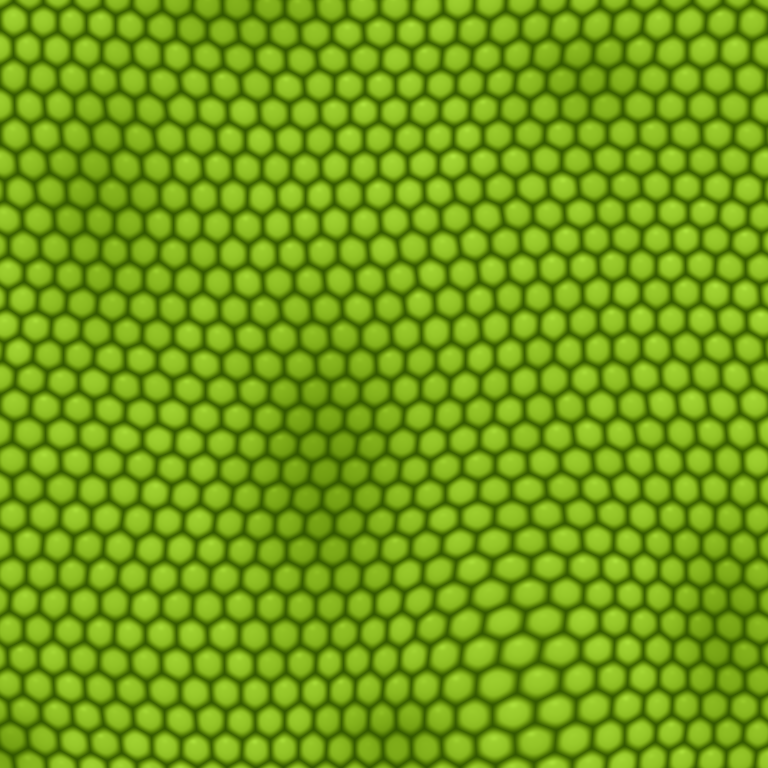
Reproduce this texture procedurally as a WebGL 1 fragment shader.

```glsl
precision highp float;
// Soft green skin of packed, rounded hexagonal beads, about 25 across and 28 rows.
// A bent lattice of jittered cell centres gives smooth cellular borders;
// each bead is a lit dome, and broad folds darken parts of the sheet.
uniform vec2 u_resolution;

#define COLUMNS 25.0
#define ROWS 28.0
#define JITTER 0.09
#define ROUNDNESS 14.0
#define SEAM_WIDTH 0.21
#define BEAD_TONE 0.78
#define FOLD_DEPTH 0.36
#define SWELL 0.28
#define SEAM_COLOR vec3(0.17, 0.31, 0.0)
#define LIT_COLOR vec3(0.65, 0.85, 0.21)

vec2 hash2(vec2 cell) {
  return fract(sin(vec2(dot(cell, vec2(127.1, 311.7)),
                        dot(cell, vec2(269.5, 183.3)))) * 4375.85);
}

// Soft elliptical patch, 1 at its centre
float patchAt(vec2 p, vec2 centre, vec2 radius) {
  vec2 d = (p - centre) / radius;
  return exp(-dot(d, d));
}

// Bends the rows and stretches the beads in the lower right swelling
vec2 bendSheet(vec2 p) {
  vec2 swellCentre = vec2(0.68, 0.13);
  float swell = SWELL * patchAt(p, swellCentre, vec2(0.17, 0.20));
  vec2 bent = p;
  bent.x += 0.008 * sin(7.0 * p.y + 3.0 * p.x) + 0.003 * sin(17.0 * p.y - 9.0 * p.x);
  bent.y += 0.008 * sin(6.3 * p.x - 0.8) + 0.004 * sin(11.0 * p.y + 5.0 * p.x);
  return bent - (p - swellCentre) * vec2(swell, 0.4 * swell);
}

// Cell index for a lattice point and a neighbour step; odd rows shift by half
vec2 cellAt(vec2 q, vec2 stepBy) {
  float row = floor(q.y + 0.5) + stepBy.y;
  float shift = 0.5 * mod(row, 2.0);
  return vec2(floor(q.x - shift + 0.5) + stepBy.x, row);
}

// Vector from q to the centre of a cell, in bead widths
vec2 toCentre(vec2 q, vec2 cell) {
  vec2 centre = cell + vec2(0.5 * mod(cell.y, 2.0), 0.0);
  centre += JITTER * (hash2(cell) - 0.5);
  return (centre - q) * vec2(1.0, 0.87);
}

// Shadowed hollows between the broad folds
float foldShade(vec2 p) {
  float shade = patchAt(p, vec2(0.42, 0.38), vec2(0.10, 0.18));
  shade += 0.55 * patchAt(p, vec2(0.13, 0.73), vec2(0.08, 0.17));
  shade += 0.60 * patchAt(p, vec2(0.30, 1.00), vec2(0.13, 0.07));
  shade += 0.50 * patchAt(p, vec2(0.75, 0.90), vec2(0.09, 0.06));
  shade += 0.80 * patchAt(p, vec2(0.94, 0.18), vec2(0.07, 0.13));
  shade += 0.70 * patchAt(p, vec2(0.51, 0.04), vec2(0.07, 0.05));
  shade += 0.80 * patchAt(p, vec2(0.00, 0.03), vec2(0.06, 0.05));
  return shade + 0.08 * sin(9.0 * p.x + 4.0 * p.y) * sin(8.0 * p.y - 3.0 * p.x);
}

void main() {
  vec2 p = gl_FragCoord.xy / u_resolution;
  vec2 q = bendSheet(p) * vec2(COLUMNS, ROWS);

  // Nearest bead
  vec2 nearest = vec2(9.0);
  vec2 bead = vec2(0.0);
  for (int j = -1; j <= 1; j++) {
    for (int i = -1; i <= 1; i++) {
      vec2 cell = cellAt(q, vec2(float(i), float(j)));
      vec2 d = toCentre(q, cell);
      if (dot(d, d) < dot(nearest, nearest)) {
        nearest = d;
        bead = cell;
      }
    }
  }

  // Smooth minimum of the distances to the shared borders
  float sum = 0.0;
  for (int j = -1; j <= 1; j++) {
    for (int i = -1; i <= 1; i++) {
      vec2 d = toCentre(q, cellAt(q, vec2(float(i), float(j))));
      vec2 across = d - nearest;
      if (dot(across, across) > 0.01)
        sum += exp(-ROUNDNESS * dot(0.5 * (d + nearest), normalize(across)));
    }
  }
  float border = -log(sum) / ROUNDNESS;

  // Dome lit from the upper left, with a faint glint near its top
  vec2 local = -nearest;
  vec2 variation = hash2(bead + 31.0);
  float dome = smoothstep(-0.06, SEAM_WIDTH, border);
  float glint = patchAt(local, vec2(-0.06, 0.2) + 0.1 * (variation - 0.5), vec2(0.11, 0.08));
  float tone = 0.06 + BEAD_TONE * dome;
  tone += dome * (0.16 * dot(local, vec2(-0.35, 0.94)) + 0.06 * (variation.x - 0.5));
  tone += 0.14 * glint * variation.y + 0.05 * smoothstep(0.15, 0.35, border);
  tone *= 1.0 - FOLD_DEPTH * foldShade(p);

  // Blue rises late, keeping the seams a deep olive
  tone = clamp(tone, 0.0, 1.1);
  gl_FragColor = vec4(mix(SEAM_COLOR, LIT_COLOR, vec3(tone, tone, tone * tone)), 1.0);
}
```
